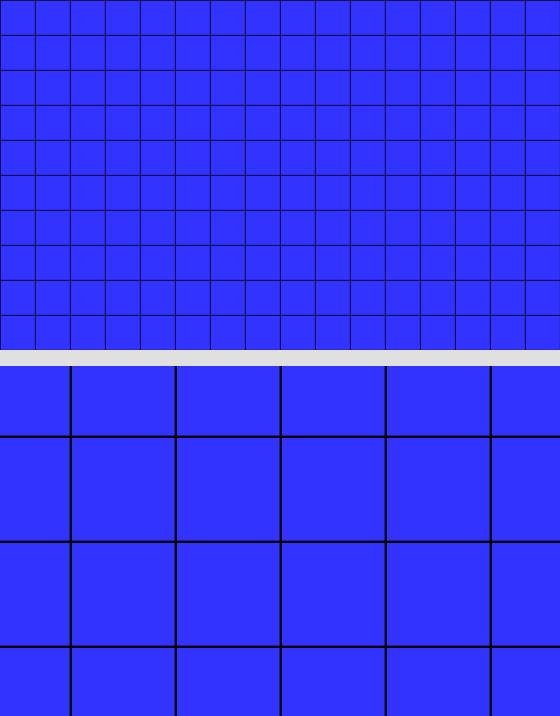
Top: the whole. Bottom: its middle third, enlarged.
This pattern is drawn by a Shadertoy shader. Its source:

```glsl
// Plain blue square tiles, sixteen across and ten down, ruled by thin black lines.
// Each line is a distance to the nearest tile edge, box-filtered over one pixel
// so that hairlines thinner than a pixel keep their true weight.

// Share of a pixel covered by the line of each axis; all lengths are in tiles.
vec2 lineCoverage(vec2 tilePos, float halfWidth, float pixel) {
    vec2 dist = abs(fract(tilePos + 0.5) - 0.5);
    vec2 covered = (halfWidth + 0.5 * pixel - dist) / pixel;
    return clamp(covered, 0.0, min(1.0, 2.0 * halfWidth / pixel));
}

void mainImage(out vec4 fragColor, in vec2 fragCoord) {
    // Tile coordinates, counted from the upper left corner
    float pixel = 10.0 / iResolution.y;
    vec2 tilePos = vec2(fragCoord.x, iResolution.y - fragCoord.y) * pixel;

    // Lines sit just inside the left and top edge of each tile
    vec2 ruled = lineCoverage(tilePos - 0.00766, 0.0114, pixel);

    // Black lines over the blue fill
    vec3 blue = vec3(0.2, 0.2, 1.0);
    fragColor = vec4(blue * (1.0 - ruled.x) * (1.0 - ruled.y), 1.0);
}
```
